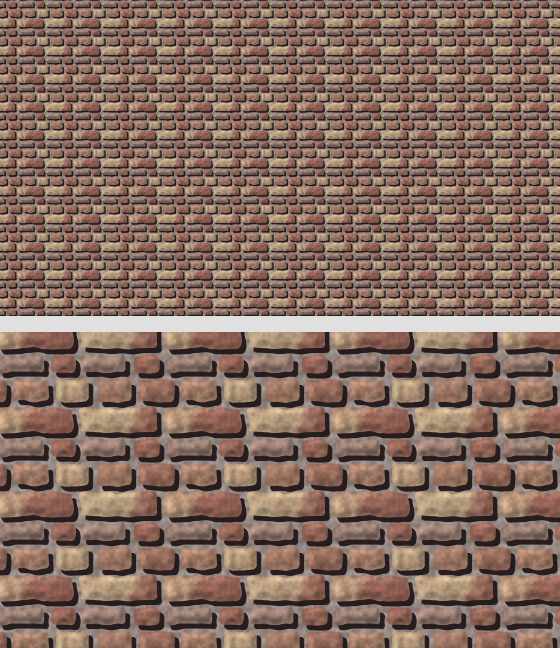
Top, the full canvas; bottom, a detail of the centre.
Give the GLSL for this texture, as a WebGL 2 fragment shader.

```glsl
#version 300 es
precision highp float;

uniform vec2 u_resolution;
out vec4 outColor;

#define REPEATS_ACROSS 10.0
#define HALF_GAP 0.042
#define CORNER 0.05
#define EDGE_WOBBLE 0.035
#define SHADOW_OFFSET vec2(0.055, 0.06)
#define GRAIN 0.42
#define BEVEL 0.20
#define RED vec3(0.56, 0.375, 0.325)
#define TAN vec3(0.70, 0.61, 0.49)
#define GREY vec3(0.53, 0.47, 0.45)
#define MORTAR vec3(0.58, 0.53, 0.51)
#define SHADOW vec3(0.13, 0.09, 0.10)

// Courses of one tile from the top: thin, medium, tall
const float COURSE_TOP[4] = float[4](0.0, 0.285, 0.63, 1.0);
const vec4 JOINTS[3] = vec4[3](
    vec4(0.106, 0.297, 0.62, 0.80),
    vec4(0.14, 0.39, 0.64, 0.89),
    vec4(0.29, 0.29, 0.79, 0.79));
const vec4 TAN_SHARE[3] = vec4[3](
    vec4(0.08, 0.30, 0.02, 0.25),
    vec4(0.20, 0.42, 0.95, 0.32),
    vec4(0.70, 0.70, 0.95, 0.95));

struct Brick {
    float dist;   // signed distance to the brick edge
    int course;
    int index;
    vec2 corner;  // offset from the upper left corner
};

float hash(vec2 p) {
    vec3 q = fract(p.xyx * vec3(0.1031, 0.1030, 0.0973));
    q += dot(q, q.yzx + 33.33);
    return fract((q.x + q.y) * q.z);
}

// Value noise that wraps with the 2 by 1 tile
float tileNoise(vec2 p, float cells) {
    vec2 period = vec2(2.0, 1.0) * cells;
    vec2 g = p * cells;
    vec2 i = floor(g);
    vec2 f = fract(g);
    f = f * f * (3.0 - 2.0 * f);
    vec2 a = mod(i, period);
    vec2 b = mod(i + 1.0, period);
    return mix(mix(hash(a), hash(vec2(b.x, a.y)), f.x),
               mix(hash(vec2(a.x, b.y)), hash(b), f.x), f.y);
}

Brick brickAt(vec2 p) {
    // Uneven, chipped outline
    p += EDGE_WOBBLE * (vec2(tileNoise(p, 7.0), tileNoise(p + 0.43, 8.0)) - 0.5);
    float y = fract(p.y);
    int course = int(step(COURSE_TOP[1], y) + step(COURSE_TOP[2], y));

    // Nearest joint on either side
    float left = 1.0;
    float right = 1.0;
    int index = 0;
    for (int i = 0; i < 4; i++) {
        float toLeft = fract(p.x * 0.5 - JOINTS[course][i]);
        if (toLeft < left) {
            left = toLeft;
            index = i;
        }
        right = min(right, 1.0 - toLeft);
    }
    vec2 nearCorner = vec2(left * 2.0, y - COURSE_TOP[course]);
    vec2 farCorner = vec2(right * 2.0, COURSE_TOP[course + 1] - y);

    // Rounded box
    vec2 halfSize = 0.5 * (nearCorner + farCorner) - HALF_GAP - CORNER;
    vec2 q = abs(nearCorner - farCorner) * 0.5 - halfSize;
    float dist = length(max(q, 0.0)) + min(max(q.x, q.y), 0.0) - CORNER;
    return Brick(dist, course, index, nearCorner);
}

float relief(vec2 p) {
    return smoothstep(0.0, 0.09, -brickAt(p).dist) + 0.55 * tileNoise(p, 12.0);
}

vec3 brickColor(Brick b, vec2 p) {
    float share = TAN_SHARE[b.course][b.index];
    if (b.course == 2) {
        // Slanted change from tan to red in the tall course
        float split = b.index < 2 ? 0.40 : 0.68;
        float slant = b.corner.x + 0.4 * (b.corner.y - 0.18);
        share *= 1.0 - 0.9 * smoothstep(-0.07, 0.07, slant - split);
    }
    share += 0.4 * (tileNoise(p, 6.0) - 0.5);
    vec3 color = mix(RED, TAN, clamp(share, 0.0, 1.0));
    bool greyBrick = b.course == 0 && b.index % 2 == 1;
    return mix(color, GREY, greyBrick ? 0.6 : 0.0);
}

void main() {
    // Tile height is one unit, measured down from the top
    float scale = 2.0 * REPEATS_ACROSS / u_resolution.x;
    vec2 p = vec2(gl_FragCoord.x, u_resolution.y - gl_FragCoord.y) * scale;
    float soft = 0.6 * scale;

    // Mortar and the shadow thrown to the lower right
    Brick brick = brickAt(p);
    float grain = 0.6 * tileNoise(p, 16.0) + 0.4 * tileNoise(p, 31.0) - 0.5;
    float shade = 1.0 - smoothstep(-soft, soft, brickAt(p - SHADOW_OFFSET).dist);
    vec3 color = mix(MORTAR * (1.0 + GRAIN * grain), SHADOW, 0.95 * shade);

    // Rough brick face lit from the upper left
    vec2 lightStep = vec2(0.025);
    float slope = relief(p + lightStep) - relief(p - lightStep);
    vec3 face = brickColor(brick, p) * (1.0 + GRAIN * grain + BEVEL * slope);
    color = mix(color, face, 1.0 - smoothstep(-soft, soft, brick.dist));

    outColor = vec4(clamp(color, 0.0, 1.0), 1.0);
}
```
